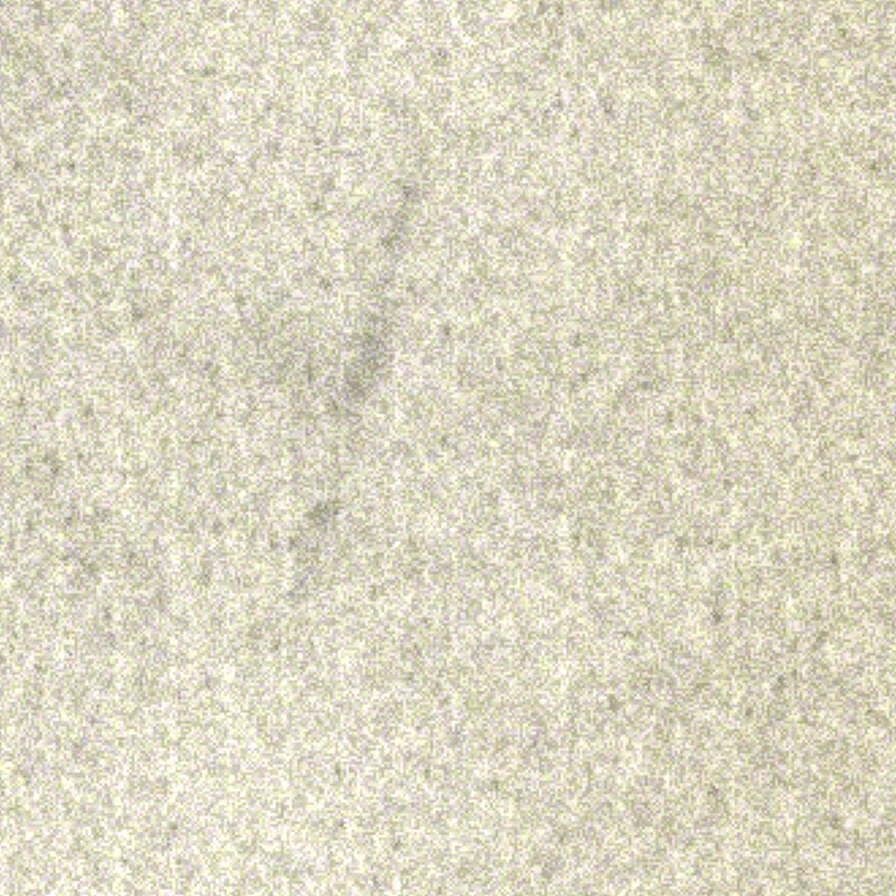
Give the GLSL for this texture, as a WebGL 2 fragment shader.

```glsl
#version 300 es
precision highp float;
// Pale, weathered stone-like sheet: fine coloured grain over soft mottling,
// faint evenly spaced vertical lines, small dark pits and one slanted grey smear.
// Built from lattice noise (grain), cellular noise (pits) and layered sines (clouds).

#define BASE_COLOR vec3(0.868, 0.851, 0.772)
#define GRAIN_CELLS 330.0
#define GRAIN_LIGHT 0.27
#define GRAIN_YELLOW 0.20
#define GRAIN_GREEN 0.10
#define MOTTLE_CELLS 84.0
#define MOTTLE_LIGHT 0.12
#define PIT_CELLS 64.0
#define PIT_DEPTH 0.16
#define LINE_COUNT 16.0
#define LINE_LIGHT 0.035
#define SMEAR_DEPTH 0.15

uniform vec2 u_resolution;
out vec4 outColor;

vec3 hash3(vec2 p) {
    vec3 q = fract(p.xyx * vec3(0.1031, 0.1030, 0.0973));
    q += dot(q, q.yxz + 33.33);
    return fract((q.xxy + q.yzz) * q.zyx);
}

// Three independent smooth noises, each centred on zero
vec3 latticeNoise(vec2 p) {
    vec2 cell = floor(p);
    vec2 f = fract(p);
    f = f * f * (3.0 - 2.0 * f);
    vec3 low = mix(hash3(cell), hash3(cell + vec2(1.0, 0.0)), f.x);
    vec3 high = mix(hash3(cell + vec2(0.0, 1.0)), hash3(cell + vec2(1.0)), f.x);
    return mix(low, high, f.y) - 0.5;
}

// Soft dark spots around sparse jittered cell points
float pits(vec2 p, float density) {
    vec2 cell = floor(p);
    float depth = 0.0;
    for (int j = -1; j <= 1; j++) {
        for (int i = -1; i <= 1; i++) {
            vec2 id = cell + vec2(i, j);
            vec3 h = hash3(id + 71.0);
            vec2 offset = (p - id - h.xy) * vec2(1.2, 0.8);
            float present = step(1.0 - density, h.z);
            float radius = mix(0.22, 0.46, fract(h.z * 37.0));
            depth = max(depth, present * exp(-dot(offset, offset) / (radius * radius)));
        }
    }
    return depth;
}

// Broad uneven clouds from rotated, warped sine layers
float clouds(vec2 p) {
    float sum = 0.0;
    float weight = 0.5;
    mat2 turn = mat2(0.8, 0.6, -0.6, 0.8);
    p *= 9.0;
    for (int i = 0; i < 4; i++) {
        p = turn * p + vec2(1.7, 4.1);
        sum += weight * sin(p.x + 1.3 * sin(p.y * 0.7)) * sin(p.y + 0.8);
        p *= 1.75;
        weight *= 0.65;
    }
    return sum;
}

float blob(vec2 p, vec2 center, vec2 size) {
    vec2 d = (p - center) / size;
    return exp(-dot(d, d));
}

// Slanted smear, uneven along its length, with a fainter patch on its left
float smear(vec2 p, float rough) {
    float axis = 0.327 + 0.275 * (p.y - 0.30) + 0.004 * sin(p.y * 31.0);
    float width = 0.015 + 0.010 * blob(p, vec2(0.38, 0.58), vec2(0.2, 0.1));
    float across = (p.x - axis + 0.010 * rough) / width;
    float ends = smoothstep(0.27, 0.37, p.y) * (1.0 - smoothstep(0.74, 0.86, p.y));
    float broken = 0.76 + 0.24 * sin(p.y * 37.0 - 1.6);
    float streak = exp(-across * across) * ends * broken;
    float patchShade = 0.40 * blob(p, vec2(0.335, 0.60), vec2(0.05, 0.07));
    return (streak + patchShade) * (0.85 + 0.7 * rough);
}

void main() {
    vec2 uv = gl_FragCoord.xy / u_resolution;

    // Noise at three sizes, the mottle slightly drawn out upward
    vec3 grain = latticeNoise(uv * GRAIN_CELLS);
    vec3 chroma = latticeNoise(uv * GRAIN_CELLS * 0.74 + 311.0);
    vec3 mottle = latticeNoise(uv * MOTTLE_CELLS * vec2(1.1, 0.85) + 137.0);
    float cloud = clouds(uv);

    // Broad light: pale lower left and upper centre, duller right and far left
    float light = 0.045 * blob(uv, vec2(0.10, 0.0), vec2(0.40, 0.22));
    light += 0.018 * blob(uv, vec2(0.30, 0.92), vec2(0.22, 0.2));
    light -= 0.020 * smoothstep(0.45, 0.95, uv.x);
    light -= 0.045 * blob(uv, vec2(0.03, 0.91), vec2(0.12, 0.13));
    light -= 0.020 * blob(uv, vec2(0.62, 0.50), vec2(0.14, 0.12));
    light += 0.018 * cloud + MOTTLE_LIGHT * mottle.x;

    // Fine grain and the regular vertical lines
    light += GRAIN_LIGHT * grain.x;
    float lineOffset = (fract(uv.x * LINE_COUNT) - 0.10) / 0.06;
    light += LINE_LIGHT * exp(-lineOffset * lineOffset) * (1.0 + 2.0 * mottle.y);

    // Pits, denser toward the left edge, and the smear
    float density = mix(0.16, 0.05, smoothstep(0.0, 0.35, uv.x));
    light -= PIT_DEPTH * pits(uv * PIT_CELLS, density) * (0.8 + grain.y);
    float shade = smear(uv, mottle.z);
    light -= SMEAR_DEPTH * shade;

    // Grain colour drifts between yellow-green and mauve
    float yellow = GRAIN_YELLOW * (0.85 * chroma.x + 0.35 * grain.z);
    float green = GRAIN_GREEN * (0.8 * chroma.y + 0.5 * chroma.x);
    vec3 color = BASE_COLOR + light;
    color += vec3(-0.5 * green, 0.5 * green, -yellow);
    color += vec3(0.004, -0.001, -0.018) * smoothstep(0.4, 1.0, uv.x);
    color.b += 0.012 * shade;

    outColor = vec4(clamp(color, 0.0, 1.0), 1.0);
}
```
